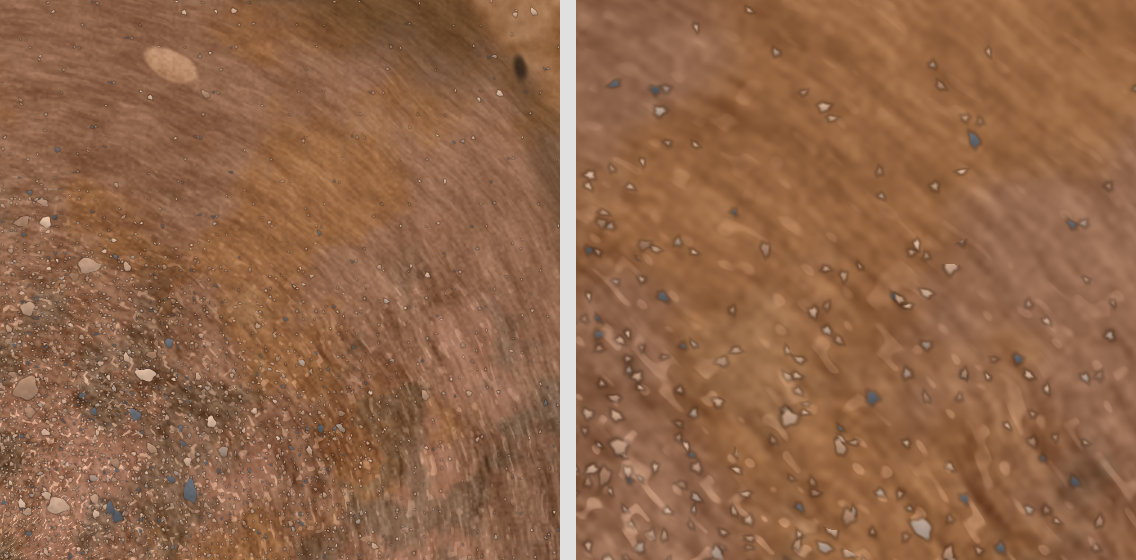
Left, the full canvas; right, a detail of the centre.
This texture is drawn by a WebGL 2 fragment shader. Its source:

```glsl
#version 300 es
precision highp float;
// Wet brown sand swept into arcs around the lower left corner, with pebbles.
// Grain is noise stretched in polar coordinates; stones are jittered ellipses
// in grids of several sizes, thinning out away from a gravel bed.
uniform vec2 u_resolution;
out vec4 fragColor;

float hash(vec2 p) {
    return fract(sin(dot(p, vec2(127.1, 311.7))) * 43758.5453);
}

float noise(vec2 p) {
    vec2 i = floor(p), f = fract(p);
    f = f * f * (3.0 - 2.0 * f);
    return mix(mix(hash(i), hash(i + vec2(1, 0)), f.x),
               mix(hash(i + vec2(0, 1)), hash(i + vec2(1, 1)), f.x), f.y);
}

float fbm(vec2 p) {
    float sum = 0.0, amp = 0.5;
    for (int i = 0; i < 5; i++) {
        sum += amp * noise(p);
        p = mat2(1.6, 1.2, -1.2, 1.6) * p + 7.3;
        amp *= 0.5;
    }
    return sum;
}

vec2 rotate(vec2 v, float a) {
    return vec2(cos(a) * v.x + sin(a) * v.y, cos(a) * v.y - sin(a) * v.x);
}

// Fades from 1 inside an ellipse to 0 outside it
float blob(vec2 p, vec2 centre, vec2 radius, float tilt, float soft) {
    float d = length(rotate(p - centre, tilt) / radius);
    return 1.0 - smoothstep(1.0 - soft, 1.0 + soft, d);
}

vec3 stoneColour(float pick, float shade, float blueShare) {
    vec3 c = mix(vec3(0.62, 0.46, 0.36), vec3(0.87, 0.74, 0.64), shade);
    c = mix(c, vec3(0.66, 0.60, 0.56), step(0.72, pick) * 0.7);
    return mix(c, vec3(0.32, 0.34, 0.37) + 0.1 * shade, step(1.0 - blueShare, pick));
}

// One grid of stones laid over the ground colour
vec3 addStones(vec3 ground, vec2 p, float cells, float density, float blueShare) {
    vec2 home = floor(p * cells);
    for (int y = -1; y <= 1; y++) {
        for (int x = -1; x <= 1; x++) {
            vec2 id = home + vec2(x, y);
            vec2 key = id + cells * 1.37;
            if (hash(key) > density) continue;
            vec2 centre = (id + 0.2 + 0.6 * vec2(hash(key + 3.1), hash(key + 5.7))) / cells;
            float sweep = atan(centre.y, centre.x) - 1.5708;
            vec2 q = rotate(p - centre, sweep + 2.0 * (hash(key + 8.3) - 0.5));
            float size = mix(0.14, 0.32, pow(hash(key + 11.9), 1.5)) / cells;
            q.y *= mix(1.1, 1.9, hash(key + 14.2));
            float a = atan(q.y, q.x), phase = 6.28 * hash(key + 17.0);
            float d = length(q) * (1.0 + 0.12 * sin(3.0 * a + phase) + 0.07 * sin(5.0 * a - phase)) - size;
            // Contact shadow, then the lit stone
            ground *= 1.0 - 0.22 * (1.0 - smoothstep(0.0, 0.004, d));
            vec3 c = stoneColour(hash(key + 21.4), hash(key + 25.8), blueShare);
            c *= 0.96 + 0.1 * clamp((p.y - centre.y) / size, -1.0, 1.0) + 0.12 * (noise(p * 150.0) - 0.5);
            ground = mix(ground, c, 1.0 - smoothstep(-0.0016, 0.0014, d));
        }
    }
    return ground;
}

void main() {
    vec2 p = gl_FragCoord.xy / u_resolution;
    vec2 warp = vec2(fbm(p * 5.0), fbm(p * 5.0 + 31.0)) - 0.5;

    // Gravel bed and its ragged reach
    float bed = 1.0 - smoothstep(0.08, 0.72, length((p - vec2(0.06, 0.24)) * vec2(0.95, 1.25)) + 0.35 * warp.x);
    float low = 1.0 - smoothstep(0.3, 0.62, p.y + 0.4 * warp.y);

    // Swept grain
    vec2 arm = p + vec2(0.03, 0.04) + 0.05 * warp;
    vec2 polar = vec2(length(arm), atan(arm.y, arm.x));
    float streak = 0.55 * noise(polar * vec2(130.0, 22.0))
                 + 0.45 * noise(polar * vec2(230.0, 48.0) + 9.0) - 0.5;
    float ridge = fbm(polar * vec2(38.0, 9.0)) - 0.48;
    float grit = noise(p * 190.0) - 0.5;
    float rough = mix(0.6, 1.15, max(bed, 0.7 * low));
    float tone = rough * (0.24 * streak + 0.2 * ridge + 0.09 * grit) + 0.13 * (fbm(p * 4.0 + 3.0) - 0.48);
    vec3 colour = vec3(0.56, 0.395, 0.295) + tone * vec3(1.0, 0.94, 0.88);

    // Ochre stains, smooth pink mud and dark grit patches
    colour = mix(colour, colour * vec3(1.02, 0.97, 0.82), smoothstep(0.48, 0.66, fbm(p * 6.0 + 12.0)));
    float mud = smoothstep(0.5, 0.62, fbm(p * vec2(8.0, 6.0) + 20.0 + warp)) * low;
    colour = mix(colour, vec3(0.66, 0.47, 0.375) + 0.5 * tone, 0.7 * mud);
    float dark = smoothstep(0.5, 0.64, fbm(p * 11.0 + 44.0)) * max(low, bed);
    colour = mix(colour, vec3(0.42, 0.335, 0.255) + tone, 0.55 * dark);
    float fleck = smoothstep(0.7, 0.88, noise(polar * vec2(170.0, 60.0) + 60.0));
    colour += fleck * (0.03 + 0.16 * bed + 0.07 * low) * vec3(1.0, 0.92, 0.86);

    // Shaded banks at the top and right, with a sandy lump in the corner
    vec2 edge = p + 0.08 * warp;
    float shade = blob(edge, vec2(0.70, 1.0), vec2(0.24, 0.11), -0.35, 0.7)
                + 0.8 * blob(edge, vec2(0.97, 0.72), vec2(0.04, 0.2), 0.3, 0.8)
                + 0.7 * blob(edge, vec2(0.48, 1.01), vec2(0.1, 0.025), 0.0, 0.5);
    colour *= 1.0 - vec3(0.27, 0.26, 0.3) * min(shade, 1.2);
    float lump = blob(edge, vec2(1.0, 1.0), vec2(0.2, 0.14), -0.7, 0.18);
    colour = mix(colour, vec3(0.61, 0.43, 0.29) + 0.3 * (fbm(p * 35.0) - 0.48), 0.85 * lump);
    colour *= 1.0 - 0.55 * blob(edge, vec2(0.92, 0.885), vec2(0.012, 0.02), 0.3, 0.6);
    colour *= 1.0 - 0.13 * smoothstep(0.75, 1.05, p.x) * low;

    // Stones from fine to coarse, then the lone pale rock
    colour = addStones(colour, p, 125.0, 0.015 + 0.42 * bed + 0.05 * low, 0.12);
    colour = addStones(colour, p, 66.0, 0.008 + 0.34 * bed + 0.03 * low, 0.12);
    colour = addStones(colour, p, 32.0, 0.006 + 0.27 * bed * bed, 0.14);
    colour = addStones(colour, p, 14.0, 0.32 * bed * bed, 0.3);
    float rock = blob(p + 0.04 * warp, vec2(0.305, 0.89), vec2(0.052, 0.025), -0.45, 0.14);
    colour = mix(colour, vec3(0.74, 0.56, 0.43) + 0.25 * ridge + 0.08 * grit, 0.9 * rock);

    fragColor = vec4(clamp(colour, 0.0, 1.0), 1.0);
}
```
